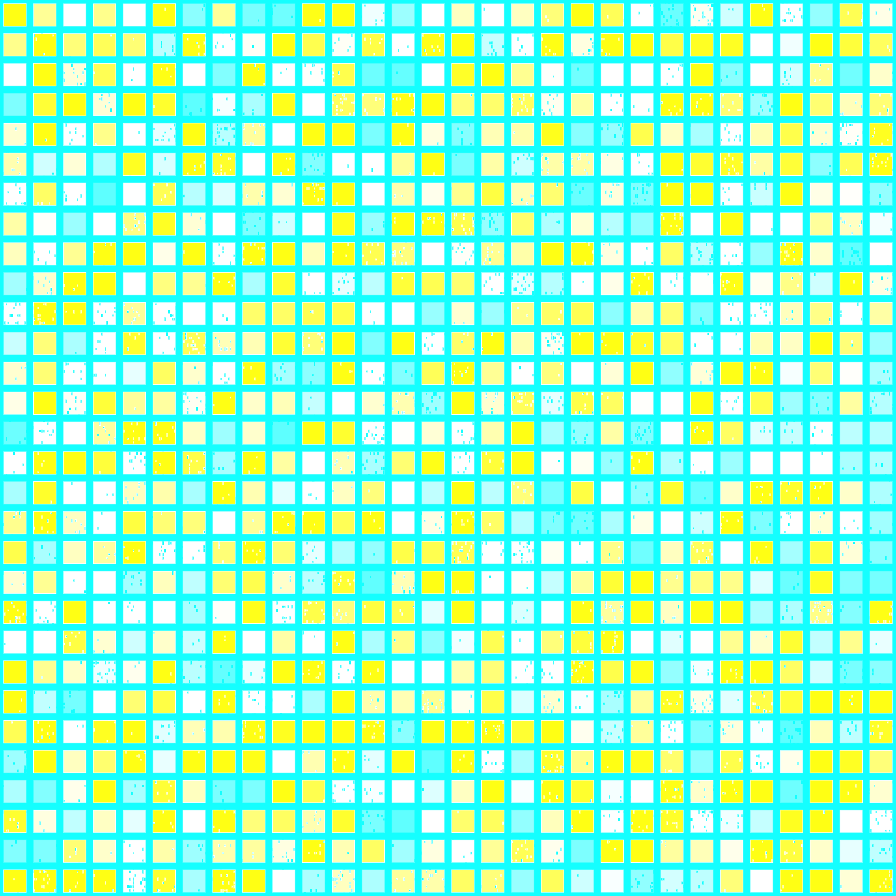
Write a WebGL 1 fragment shader that draws this pattern.

```glsl
precision highp float;
// Grid of small square tiles in random cyan, white and yellow tones, some flecked with upright dashes.

uniform vec2 u_resolution;

const float TILES = 30.0;           // repeats across and down
const float TILE_HALF = 0.378;      // half the tile side, in cells
const float RIM = 0.05;             // softness of the tile border, in cells
const float GROUND_TONE = -0.92;    // tone of the gaps between tiles
const float TOP_TONE = 0.92;        // tone of the strongest yellow
const vec2 FLECK_GRID = vec2(16.0, 8.0);

float hash(vec2 p, float seed) {
  vec3 q = fract(vec3(p.xyx) * vec3(0.1031, 0.1030, 0.0973) + seed * 0.137);
  q += dot(q, q.yzx + 33.33);
  return fract((q.x + q.y) * q.z);
}

// Signed distance to an axis-aligned box centred on the origin.
float boxDistance(vec2 p, vec2 halfSize) {
  vec2 d = abs(p) - halfSize;
  return length(max(d, 0.0)) + min(max(d.x, d.y), 0.0);
}

// Tone scale: -1 is cyan, 0 is white, 1 is yellow.
vec3 toneColor(float tone) {
  return vec3(1.0 + min(tone, 0.0), 1.0, 1.0 - max(tone, 0.0));
}

// Random tone per tile, with plateaus at white and at full yellow.
float tileTone(vec2 cell) {
  float t = mix(-0.65, 1.5, hash(cell, 1.0));
  float cool = 1.35 * min(t + 0.18, 0.0);
  float warm = max(t - 0.18, 0.0);
  return min(cool + warm, TOP_TONE);
}

// Coverage of short vertical dashes, sparse or dense depending on the tile.
float fleckCoverage(vec2 cell, vec2 local, float pixel) {
  vec2 slot = floor(local * FLECK_GRID);
  vec2 id = cell * FLECK_GRID + slot;
  float wear = hash(cell, 2.0);
  float density = 0.17 * wear * wear * wear;
  float present = step(hash(id, 3.0), density);
  vec2 halfSize = vec2(0.4, mix(0.18, 0.48, hash(id, 4.0))) / FLECK_GRID;
  vec2 p = local - (slot + 0.5) / FLECK_GRID;
  return present * clamp(0.5 - boxDistance(p, halfSize) / pixel, 0.0, 1.0);
}

// Flecks usually cool a tile by one step, sometimes by two.
float fleckDepth(vec2 cell, vec2 local) {
  vec2 id = cell * FLECK_GRID + floor(local * FLECK_GRID);
  return mix(0.75, 1.6, step(0.82, hash(id, 5.0)));
}

void main() {
  vec2 grid = gl_FragCoord.xy / u_resolution * TILES;
  float pixel = TILES / min(u_resolution.x, u_resolution.y);
  vec2 cell = floor(grid);
  vec2 local = fract(grid);

  float tone = tileTone(cell);
  tone -= fleckCoverage(cell, local, pixel) * fleckDepth(cell, local);
  tone = max(tone, GROUND_TONE);

  // Blending along the tone scale leaves a pale rim around yellow tiles.
  float edge = 0.5 * max(RIM, 1.2 * pixel);
  float d = boxDistance(local - 0.5, vec2(TILE_HALF));
  float tile = 1.0 - smoothstep(-edge, edge, d);

  gl_FragColor = vec4(toneColor(mix(GROUND_TONE, tone, tile)), 1.0);
}
```
